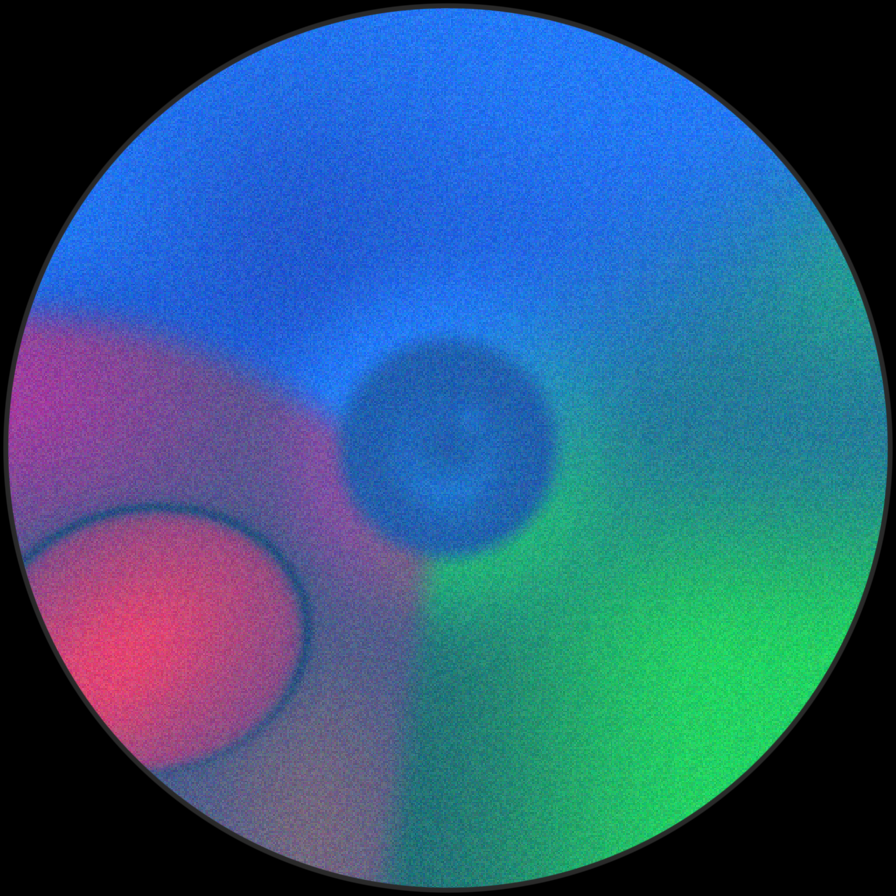
Write a WebGL 1 fragment shader that draws this background.

```glsl
precision highp float;
// A grainy disc of blurred light on black: blue above, green at lower right, violet at left.
// Soft sector masks blend the hues; a dim core with a bright halo and an outlined
// rose ellipse lie on top, and hashed grain covers the disc.

uniform vec2 u_resolution;

const float DISC_RADIUS = 0.987;
const float RIM_WIDTH = 0.011;
const float CORE_RADIUS = 0.245;
const float HALO_WIDTH = 0.125;
const float GRAIN_CELLS = 512.0;
const float GRAIN_AMOUNT = 0.13;

const vec2 LENS_CENTER = vec2(-0.675, -0.432);
const vec2 LENS_RADII = vec2(0.365, 0.297);
const float LENS_TILT = 0.21;

const vec3 RIM_GREY = vec3(0.16, 0.16, 0.16);
const vec3 BLUE = vec3(0.14, 0.48, 0.97);
const vec3 DEEP_BLUE = vec3(0.13, 0.35, 0.81);
const vec3 TEAL = vec3(0.14, 0.48, 0.60);
const vec3 DARK_TEAL = vec3(0.14, 0.44, 0.47);
const vec3 GREEN = vec3(0.14, 0.82, 0.39);
const vec3 SEA_GREEN = vec3(0.15, 0.64, 0.56);
const vec3 SLATE = vec3(0.28, 0.36, 0.55);
const vec3 MAGENTA = vec3(0.63, 0.24, 0.62);
const vec3 DUSTY = vec3(0.45, 0.40, 0.50);
const vec3 VIOLET = vec3(0.52, 0.31, 0.64);
const vec3 ROSE = vec3(0.88, 0.27, 0.45);
const vec3 PLUM = vec3(0.50, 0.30, 0.54);
const vec3 OUTLINE = vec3(0.17, 0.31, 0.50);
const vec3 CORE_BLUE = vec3(0.13, 0.37, 0.68);
const vec3 CORE_GLOW = vec3(0.13, 0.47, 0.84);

float glow(vec2 p, vec2 center, vec2 size) {
    vec2 d = (p - center) / size;
    return exp(-dot(d, d));
}

vec2 rotate(vec2 p, float angle) {
    float c = cos(angle), s = sin(angle);
    return vec2(c * p.x + s * p.y, c * p.y - s * p.x);
}

vec3 hash3(vec2 cell) {
    vec3 q = vec3(dot(cell, vec2(12.99, 78.23)),
                  dot(cell, vec2(39.35, 11.14)),
                  dot(cell, vec2(73.16, 52.24)));
    return fract(sin(q) * 43758.5);
}

// Weight of the violet sector: a curved upper edge and a near-vertical right edge.
float warmSector(vec2 p) {
    float x = p.x + 0.95;
    float top = 0.30 - 0.5 * x * x;
    float side = -0.01 + 0.13 * p.y;
    return smoothstep(0.07, -0.07, p.y - top) * smoothstep(0.05, -0.05, p.x - side);
}

// Broad colour fields, brightened in a ring around the core.
vec3 field(vec2 p, float r) {
    float halo = exp(-pow(max(r - CORE_RADIUS - 0.02, 0.0) / HALO_WIDTH, 2.0));

    vec3 blue = mix(BLUE, DEEP_BLUE, glow(p, vec2(-0.34, 0.42), vec2(0.36, 0.42)));
    blue = mix(blue, DEEP_BLUE, 0.8 * glow(p, vec2(-0.8, 0.27), vec2(0.4, 0.14)));
    blue = mix(blue, DEEP_BLUE, 0.45 * glow(p, vec2(0.1, 0.48), vec2(0.5, 0.22)));
    blue = mix(blue, BLUE, 0.9 * halo);

    float greenness = smoothstep(0.08, -0.5, p.y) * smoothstep(-0.12, 0.62, p.x);
    vec3 cool = mix(TEAL, DARK_TEAL, smoothstep(0.0, -0.6, p.y));
    cool = mix(cool, GREEN, greenness);
    cool = mix(cool, SEA_GREEN, 0.8 * glow(p, vec2(0.93, 0.4), vec2(0.25, 0.23)));
    vec3 coolHalo = mix(SEA_GREEN, GREEN, 0.6 * smoothstep(0.1, -0.25, p.y));
    cool = mix(cool, coolHalo, 0.75 * halo);

    vec3 warm = mix(SLATE, MAGENTA, glow(p, vec2(-1.05, 0.12), vec2(0.52, 0.3)));
    warm = mix(warm, DUSTY, glow(p, vec2(-0.3, -0.85), vec2(0.22, 0.36)));
    vec3 warmHalo = mix(VIOLET, DUSTY, smoothstep(-0.3, 0.0, p.x));
    warm = mix(warm, warmHalo, 0.9 * halo);

    float turn = smoothstep(-0.38, 0.33, 0.7 * p.x - p.y);
    return mix(mix(blue, cool, turn), warm, warmSector(p));
}

// Tilted ellipse with a rose streak and a thin dark outline.
vec3 addLens(vec3 color, vec2 p) {
    vec2 q = rotate(p - LENS_CENTER, LENS_TILT) / LENS_RADII;
    float d = length(q) - 1.0;
    vec2 streak = rotate(p - vec2(-0.73, -0.47), 0.65);
    vec3 inside = mix(PLUM, ROSE, glow(streak, vec2(0.0), vec2(0.34, 0.21)));
    color = mix(color, inside, smoothstep(0.03, -0.12, d));
    float line = exp(-pow(d / 0.035, 2.0)) + 0.3 * exp(-pow(d / 0.12, 2.0));
    float fade = 0.35 + 0.65 * smoothstep(-0.75, -0.45, p.y);
    return mix(color, OUTLINE, min(0.8 * line, 1.0) * fade);
}

// Dim round core with a faint broken ring of light.
vec3 addCore(vec3 color, vec2 p, float r) {
    float ring = exp(-pow((r - 0.09) / 0.045, 2.0));
    float light = ring * (0.35 - 2.5 * p.y);
    light += 0.4 * glow(p, vec2(0.05, 0.065), vec2(0.03));
    light += 0.3 * glow(p, vec2(0.0, -0.12), vec2(0.1, 0.07));
    vec3 inside = mix(CORE_BLUE, CORE_GLOW, clamp(light, 0.0, 0.8));
    return mix(color, inside, 0.95 * smoothstep(0.03, -0.035, r - CORE_RADIUS));
}

void main() {
    float scale = min(u_resolution.x, u_resolution.y);
    vec2 p = (2.0 * gl_FragCoord.xy - u_resolution) / scale;
    float r = length(p);
    float pixel = 2.0 / scale;

    vec3 color = addCore(addLens(field(p, r), p), p, r);
    vec2 cell = floor((p * 0.5 + 0.5) * GRAIN_CELLS);
    color += GRAIN_AMOUNT * (hash3(cell) - 0.5);

    // Disc edge and surrounding black.
    color = mix(color, RIM_GREY, smoothstep(-pixel, pixel, r - DISC_RADIUS + RIM_WIDTH * 0.5));
    color *= 1.0 - smoothstep(-pixel, pixel, r - DISC_RADIUS - RIM_WIDTH * 0.5);
    gl_FragColor = vec4(color, 1.0);
}
```
